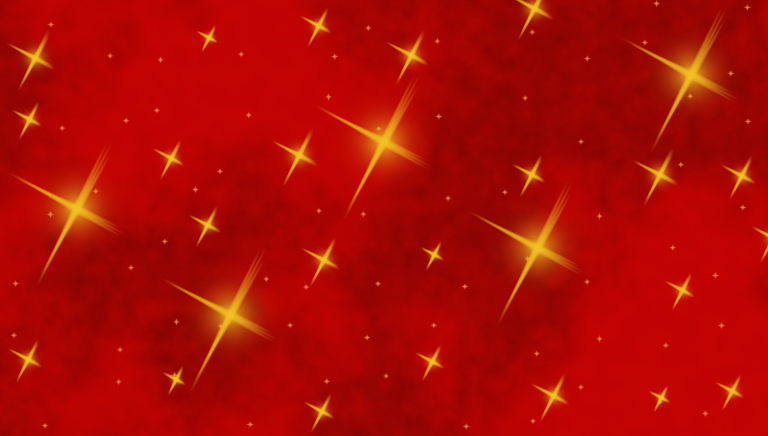
Write a WebGL 2 fragment shader that draws this background.

```glsl
#version 300 es
precision highp float;
// Slanted golden four-pointed sparkles with soft halos on a mottled red ground.

#define BIG_COUNT 5
#define BIG_SIZE 0.215
#define MID_CELL 0.27
#define MID_MIN 0.04
#define MID_MAX 0.095
#define DOT_CELL 0.16
#define MOTTLE_SCALE 2.6
#define GRIT 0.13
#define DARK_RED vec3(0.585, 0.015, 0.008)
#define BRIGHT_RED vec3(0.755, 0.012, 0.008)
#define GOLD vec3(0.95, 0.76, 0.14)
#define DOT_COLOUR vec3(0.95, 0.56, 0.30)

uniform vec2 u_resolution;
out vec4 fragColor;

vec2 hash2(vec2 p) {
    vec3 h = fract(p.xyx * vec3(0.1031, 0.1030, 0.0973));
    h += dot(h, h.yzx + 33.33);
    return fract((h.xx + h.yz) * h.zy);
}

float noise(vec2 p) {
    vec2 i = floor(p), f = fract(p);
    f = f * f * (3.0 - 2.0 * f);
    float low = mix(hash2(i).x, hash2(i + vec2(1, 0)).x, f.x);
    float high = mix(hash2(i + vec2(0, 1)).x, hash2(i + vec2(1, 1)).x, f.x);
    return mix(low, high, f.y);
}

float fbm(vec2 p) {
    float sum = 0.0, amp = 0.5;
    for (int i = 0; i < 5; i++) {
        sum += amp * noise(p);
        p = mat2(1.6, 1.2, -1.2, 1.6) * p + 7.3;
        amp *= 0.5;
    }
    return sum;
}

// Layer one coverage over another
float over(float a, float b) { return 1.0 - (1.0 - a) * (1.0 - b); }

// Tapered ray along x, shorter on its positive side
float ray(vec2 q, float len, float width, float shortening) {
    float t = min(abs(q.x) / (q.x > 0.0 ? len * shortening : len), 1.0);
    float w = width * (1.0 - t);
    float soft = 0.0012 + 1.0 / u_resolution.y;
    return (1.0 - smoothstep(w * 0.3, w + soft, abs(q.y))) * (1.0 - t * t);
}

// Two crossed bundles of fine rays around a glowing core
float sparkle(vec2 p, float size) {
    const vec2 axis = vec2(0.466, 0.885);
    vec2 q = vec2(dot(p, axis), dot(p, vec2(axis.y, -axis.x)));
    float width = 0.0018 + 0.016 * size;
    float r = length(p) / size;
    float cover = 0.62 * exp(-r * r * 16.0);
    cover = over(cover, 0.6 * exp(-r * r * 130.0));
    for (int i = -1; i <= 1; i++) {
        float k = float(i);
        float len = size * (1.0 - 0.13 * abs(k - 0.4));
        vec2 shift = k * (0.018 * size + 0.035 * q);
        cover = over(cover, 0.55 * ray(vec2(q.x, q.y + shift.x), len, width, 0.85));
        cover = over(cover, 0.5 * ray(vec2(q.y, q.x + shift.y), len * 0.88, width, 0.68));
    }
    return cover;
}

// Evenly spread centres of the big sparkles
vec2 bigCentre(int i, float aspect) {
    float k = float(i);
    return vec2((k + 0.5) / float(BIG_COUNT) * aspect, 0.22 + 0.64 * fract(0.47 + 0.62 * k));
}

float midSparkles(vec2 p, float aspect) {
    float cover = 0.0;
    vec2 home = floor(p / MID_CELL);
    for (int n = 0; n < 9; n++) {
        vec2 cell = home + vec2(n % 3 - 1, n / 3 - 1);
        vec2 h = hash2(cell + 41.0);
        vec2 centre = (cell + 0.2 + 0.6 * h) * MID_CELL;
        float gap = 1.0;
        for (int i = 0; i < BIG_COUNT; i++)
            gap = min(gap, distance(centre, bigCentre(i, aspect)));
        // Leave room around the big sparkles
        if (gap < 0.12) continue;
        float size = mix(MID_MIN, MID_MAX, hash2(cell + 87.0).x);
        cover = over(cover, sparkle(p - centre, size));
    }
    return cover;
}

float dots(vec2 p) {
    vec2 cell = floor(p / DOT_CELL);
    vec2 centre = (cell + 0.1 + 0.8 * hash2(cell + 13.0)) * DOT_CELL;
    vec2 d = abs(p - centre);
    float reach = d.x + d.y + 0.6 * sqrt(d.x * d.y);
    return 1.0 - smoothstep(0.001, 0.0115, reach);
}

void main() {
    vec2 p = gl_FragCoord.xy / u_resolution.y;
    float aspect = u_resolution.x / u_resolution.y;

    // Mottled ground, grittier in its dark patches
    float light = smoothstep(0.3, 0.6, fbm(p * MOTTLE_SCALE + 3.0));
    vec3 colour = mix(DARK_RED, BRIGHT_RED, light);
    float grit = fbm(p * 34.0) - 0.48;
    colour *= 1.0 + GRIT * grit * (2.2 - 1.8 * light);

    // Sparkles
    colour = mix(colour, DOT_COLOUR, 0.85 * dots(p));
    float gold = midSparkles(p, aspect);
    for (int i = 0; i < BIG_COUNT; i++)
        gold = over(gold, sparkle(p - bigCentre(i, aspect), BIG_SIZE));
    fragColor = vec4(mix(colour, GOLD, gold), 1.0);
}
```
